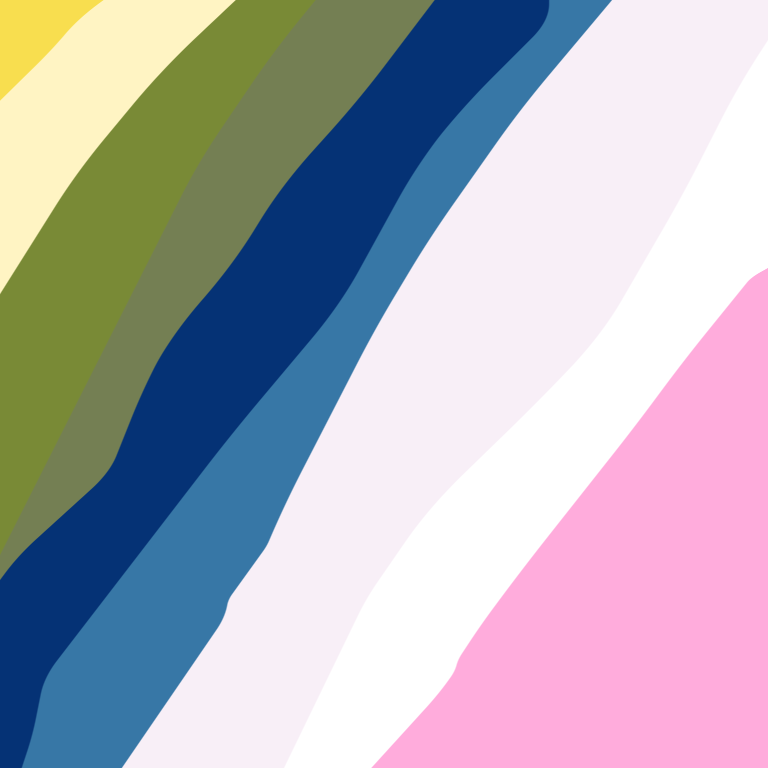
Give the GLSL for this background, as a three.js fragment shader.

```glsl
varying vec2 vUv;

const vec3 YELLOW   = vec3(0.973, 0.871, 0.310);
const vec3 CREAM    = vec3(1.000, 0.957, 0.765);
const vec3 OLIVE    = vec3(0.475, 0.541, 0.212);
const vec3 SAGE     = vec3(0.455, 0.498, 0.325);
const vec3 NAVY     = vec3(0.020, 0.196, 0.459);
const vec3 BLUE     = vec3(0.216, 0.467, 0.651);
const vec3 LAVENDER = vec3(0.973, 0.937, 0.969);
const vec3 WHITE    = vec3(1.0);
const vec3 PINK     = vec3(1.000, 0.675, 0.863);

const float WIDE = 0.045;         // radius of sweeping bends
const float SOFT = 0.022;         // radius of ordinary bends
const float TIGHT = 0.007;        // radius of small notches
const float EDGE_BLUR = 0.0013;   // half width of the edge blend

// Rounded hinge: adds a change of slope below depth "at".
float bend(float depth, float at, float slopeChange, float radius) {
  float t = depth - at;
  float c = clamp(t + radius, 0.0, 2.0 * radius);
  return slopeChange * (c * c / (4.0 * radius) + max(t - radius, 0.0));
}

// Each edge gives x for a depth measured down from the top.
float yellowEdge(float d) {
  return 0.135 - 1.41 * d + bend(d, 0.022, 0.56, SOFT) + bend(d, 0.065, -0.17, SOFT);
}

float creamEdge(float d) {
  return 0.307 - 1.06 * d + bend(d, 0.091, 0.23, WIDE) + bend(d, 0.224, 0.20, WIDE);
}

float oliveEdge(float d) {
  return 0.411 - 0.82 * d + bend(d, 0.065, 0.14, WIDE) + bend(d, 0.211, 0.175, WIDE);
}

float sageEdge(float d) {
  return 0.566 - 0.76 * d
    + bend(d, 0.130, -0.14, WIDE) + bend(d, 0.241, 0.28, WIDE)
    + bend(d, 0.345, -0.25, WIDE) + bend(d, 0.436, 0.33, WIDE)
    + bend(d, 0.501, 0.14, WIDE) + bend(d, 0.615, -0.70, SOFT)
    + bend(d, 0.723, 0.35, SOFT);
}

float navyEdge(float d) {
  return 0.715
    + bend(d, 0.027, -1.0, SOFT) + bend(d, 0.143, 0.22, WIDE)
    + bend(d, 0.215, 0.23, WIDE) + bend(d, 0.397, -0.29, WIDE)
    + bend(d, 0.566, 0.07, WIDE) + bend(d, 0.882, 0.57, SOFT)
    + bend(d, 0.957, -0.13, SOFT);
}

float blueEdge(float d) {
  return 0.797 - 0.84 * d
    + bend(d, 0.143, 0.135, WIDE) + bend(d, 0.309, 0.105, WIDE)
    + bend(d, 0.428, 0.085, WIDE) + bend(d, 0.656, 0.085, WIDE)
    + bend(d, 0.711, -0.29, TIGHT) + bend(d, 0.781, 0.72, TIGHT)
    + bend(d, 0.798, -0.685, SOFT);
}

float lavenderEdge(float d) {
  return 1.034 - 0.65 * d
    + bend(d, 0.111, 0.14, WIDE) + bend(d, 0.254, -0.07, WIDE)
    + bend(d, 0.436, -0.37, WIDE) + bend(d, 0.521, -0.08, WIDE)
    + bend(d, 0.661, 0.34, WIDE) + bend(d, 0.779, 0.205, SOFT);
}

float whiteEdge(float d) {
  return 1.628 - 1.8 * d
    + bend(d, 0.361, 0.99, TIGHT) + bend(d, 0.475, 0.08, WIDE)
    + bend(d, 0.547, -0.06, WIDE) + bend(d, 0.743, 0.05, WIDE)
    + bend(d, 0.814, 0.08, SOFT) + bend(d, 0.858, 0.36, TIGHT)
    + bend(d, 0.874, -0.38, TIGHT) + bend(d, 0.900, -0.23, SOFT);
}

// Paints everything to the right of an edge.
vec3 paintRight(vec3 base, vec3 paint, float edgeX) {
  return mix(base, paint, smoothstep(-EDGE_BLUR, EDGE_BLUR, vUv.x - edgeX));
}

void main() {
  float depth = 1.0 - vUv.y;

  // Bands stacked from the upper left to the lower right
  vec3 color = YELLOW;
  color = paintRight(color, CREAM, yellowEdge(depth));
  color = paintRight(color, OLIVE, creamEdge(depth));
  color = paintRight(color, SAGE, oliveEdge(depth));
  color = paintRight(color, NAVY, sageEdge(depth));
  color = paintRight(color, BLUE, navyEdge(depth));
  color = paintRight(color, LAVENDER, blueEdge(depth));
  color = paintRight(color, WHITE, lavenderEdge(depth));
  color = paintRight(color, PINK, whiteEdge(depth));

  gl_FragColor = vec4(color, 1.0);
}
```
